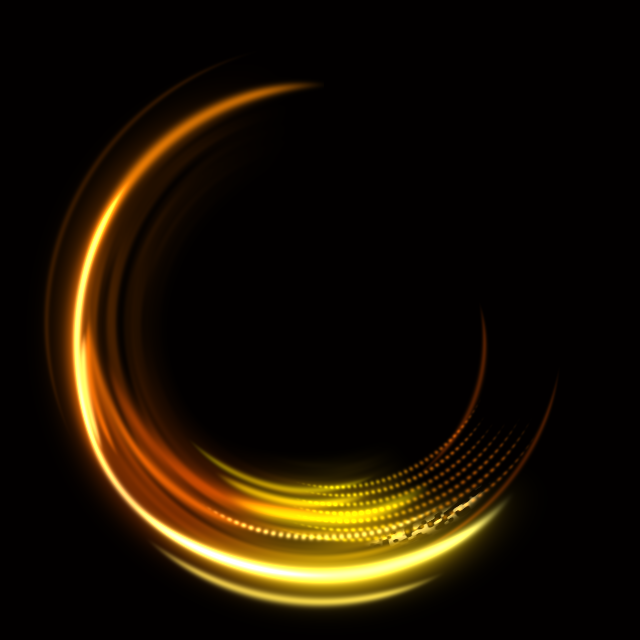
A Shadertoy shader for this background:

```glsl
const vec2 CENTER = vec2(0.5065, 0.4844);
const float RING = 0.383;
const vec3 BROWN = vec3(0.27, 0.125, 0.0);
const vec3 RUST = vec3(0.46, 0.17, 0.005);
const vec3 OLIVE = vec3(0.64, 0.49, 0.02);
const vec3 ORANGE = vec3(0.72, 0.34, 0.015);
const vec3 YELLOW = vec3(0.72, 0.68, 0.01);
const vec3 CREAM = vec3(1.0, 0.92, 0.55);

float hash(vec2 p) {
    vec3 q = fract(vec3(p.xyx) * 0.1031);
    q += dot(q, q.yzx + 33.33);
    return fract((q.x + q.y) * q.z);
}

float noise(vec2 p) {
    vec2 i = floor(p), f = fract(p);
    f = f * f * (3.0 - 2.0 * f);
    return mix(mix(hash(i), hash(i + vec2(1, 0)), f.x),
               mix(hash(i + vec2(0, 1)), hash(i + vec2(1, 1)), f.x), f.y);
}

float bell(float x, float width) {
    return exp(-x * x / (width * width));
}

// Radius and angle in degrees, counterclockwise from the top
vec2 toPolar(vec2 p) {
    return vec2(length(p), mod(degrees(atan(-p.x, p.y)), 360.0));
}

// Tapered arc whose radius drifts along its angular span
float streak(vec2 polar, vec2 radii, float width, vec2 span) {
    float x = (polar.y - span.x) / (span.y - span.x);
    float taper = max(4.0 * x * (1.0 - x), 0.0);
    float line = bell(polar.x - mix(radii.x, radii.y, x), width * mix(0.35, 1.0, taper));
    return line * smoothstep(0.0, 0.75, taper);
}

float dots(float angle, float phase) {
    return 0.6 + 0.4 * sin(angle * 3.0 + phase);
}

// Soft body of the ring, with silky filaments and dark grooves
vec3 ringBody(vec2 polar) {
    float r = polar.x, t = polar.y;
    float low = smoothstep(115.0, 180.0, t);
    vec3 tint = mix(BROWN, RUST, smoothstep(85.0, 135.0, t));
    tint = mix(tint, OLIVE, smoothstep(140.0, 183.0, t));
    float inner = smoothstep(mix(0.235, 0.185, low), mix(0.37, 0.315, low), r);
    float outer = r > RING ? bell(r - RING, 0.04) : 1.0;
    float fadeEnd = mix(215.0, 238.0, smoothstep(0.27, 0.39, r));
    float span = smoothstep(5.0, 75.0, t) * (1.0 - smoothstep(185.0, fadeEnd, t));
    float silk = noise(vec2(r * 130.0 + t * 0.015, t * 0.035));
    silk = mix(1.0, 0.6 + 0.7 * silk, 1.0 - smoothstep(0.36, 0.40, r));
    float groove = 0.85 * streak(polar, vec2(0.332, 0.310), 0.009, vec2(22, 122));
    groove += 0.6 * streak(polar, vec2(0.347, 0.342), 0.007, vec2(65, 128));
    return tint * inner * outer * span * silk * (1.0 - min(groove, 1.0));
}

// Bright rim, bulging outward at the lower left
vec3 rim(vec2 polar) {
    vec2 p = polar;
    p.x -= 0.021 * bell(p.y - 128.0, 27.0) + 0.007 * smoothstep(195.0, 225.0, p.y);
    vec2 radii = vec2(RING);
    vec3 light = ORANGE * vec3(1.0, 1.15, 1.0) * streak(p, radii, 0.011, vec2(-2, 82));
    light += ORANGE * 0.7 * streak(p, radii, 0.016, vec2(50, 130));
    light += CREAM * streak(p, radii, 0.0055, vec2(52, 120));
    light += CREAM * 0.85 * streak(p, radii, 0.006, vec2(98, 185));
    light += YELLOW * 0.4 * streak(p, radii, 0.022, vec2(130, 230));
    light += vec3(1.0, 1.0, 0.65) * streak(p, radii, 0.0105, vec2(132, 230));
    return light;
}

// Companion arcs outside and inside the rim
vec3 companions(vec2 p) {
    vec3 light = vec3(0.72, 0.66, 0.27) * streak(p, vec2(0.428, 0.423), 0.0075, vec2(139, 207));
    light += BROWN * 0.55 * streak(p, vec2(0.448, 0.429), 0.005, vec2(12, 115));
    light += RUST * 0.55 * streak(p, vec2(0.374, 0.372), 0.004, vec2(202, 262));
    light += RUST * 0.65 * streak(p, vec2(0.270, 0.246), 0.0045, vec2(212, 281));
    light += ORANGE * 0.6 * streak(p, vec2(0.370, 0.324), 0.008, vec2(82, 170));
    light += RUST * 0.7 * streak(p, vec2(0.345, 0.275), 0.012, vec2(95, 185));
    light += CREAM * 0.7 * streak(p, vec2(0.374, 0.394), 0.006, vec2(90, 119));
    light += ORANGE * 0.7 * streak(p, vec2(0.368, 0.378), 0.006, vec2(87, 122));
    return light;
}

// Yellow flashes and dotted trails along the bottom
vec3 trails(vec2 p) {
    vec3 light = YELLOW * 0.6 * streak(p, vec2(0.272, 0.240), 0.006, vec2(128, 200));
    light += YELLOW * 0.7 * streak(p, vec2(0.280, 0.266), 0.008, vec2(142, 196));
    light += YELLOW * 0.65 * streak(p, vec2(0.300, 0.291), 0.013, vec2(148, 216));
    for (int i = 0; i < 7; i++) {
        float k = float(i);
        float jitter = hash(vec2(k, 7.0));
        vec2 radii = vec2(0.241 + 0.0125 * k, 0.268 + 0.017 * k);
        vec2 span = vec2(160.0 + 14.0 * jitter, 240.0 + 10.0 * hash(vec2(k, 3.0)));
        float line = streak(p, radii, 0.0036, span) * dots(p.y, k * 1.7);
        vec3 tint = mix(YELLOW, ORANGE, smoothstep(185.0, 225.0, p.y));
        light += tint * line * (0.45 + 0.4 * jitter);
    }
    float sag = 0.006 * bell(p.y - 180.0, 18.0);
    vec2 q = vec2(p.x + sag, p.y);
    light += CREAM * 0.75 * streak(q, vec2(0.332, 0.328), 0.0045, vec2(144, 216)) * dots(p.y, 0.0);
    float sparkle = smoothstep(0.35, 0.75, noise(vec2(p.x * 230.0, p.y * 0.8)));
    light += CREAM * 0.7 * sparkle * streak(p, vec2(0.341, 0.352), 0.009, vec2(190, 228));
    return light;
}

void mainImage(out vec4 fragColor, in vec2 fragCoord) {
    vec2 polar = toPolar(fragCoord / iResolution.xy - CENTER);
    vec3 color = vec3(0.006, 0.0, 0.0) + ringBody(polar);
    color += rim(polar) + companions(polar) + trails(polar);
    fragColor = vec4(min(color, 1.0), 1.0);
}
```
